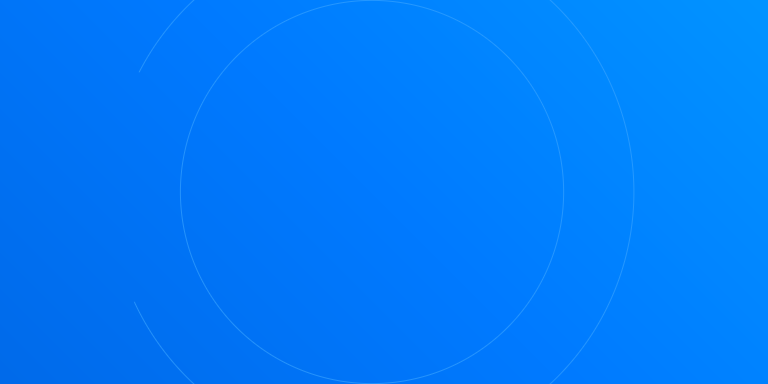
Give the GLSL for this background, as a Shadertoy shader.

```glsl
// Diagonal blue gradient with a thin full ring and a larger open ring.

const vec3 DEEP_BLUE   = vec3(0.000, 0.415, 0.915);
const vec3 PURE_BLUE   = vec3(0.000, 0.478, 1.000);
const vec3 BRIGHT_BLUE = vec3(0.005, 0.578, 1.000);
const vec3 LINE_BLUE   = vec3(0.220, 0.640, 1.000);

// Three-stop colour ramp, with the middle stop at one half.
vec3 blueRamp(float t) {
    vec3 lower = mix(DEEP_BLUE, PURE_BLUE, clamp(t * 2.0, 0.0, 1.0));
    return mix(lower, BRIGHT_BLUE, clamp(t * 2.0 - 1.0, 0.0, 1.0));
}

// Coverage of a circular stroke.
float ring(vec2 p, float radius, float width, float pixel) {
    float d = abs(length(p) - radius) - 0.5 * width;
    return clamp(0.5 - d / pixel, 0.0, 1.0) * min(1.0, width / pixel);
}

// Mask that is zero inside a wedge around the gap direction.
float openGap(vec2 p, float direction, float halfAngle, float pixel) {
    vec2 axis = vec2(cos(direction), sin(direction));
    float across = abs(axis.x * p.y - axis.y * p.x);
    float angle = atan(across, dot(axis, p));
    float d = (angle - halfAngle) * length(p);
    return smoothstep(-pixel, pixel, d);
}

void mainImage(out vec4 fragColor, in vec2 fragCoord) {
    // Height spans 0 to 1, so the rings stay round.
    vec2 uv = fragCoord / iResolution.y;
    float aspect = iResolution.x / iResolution.y;
    float pixel = 1.0 / iResolution.y;

    // Background running from lower left to upper right.
    vec3 color = blueRamp((uv.x + uv.y) / (aspect + 1.0));

    // Concentric rings; the outer one is open on its left side.
    vec2 p = uv - vec2(0.4844 * aspect, 0.5);
    float lineWidth = 0.0026;
    float inner = ring(p, 0.499, lineWidth, pixel);
    float outer = ring(p, 0.682, lineWidth, pixel)
                * openGap(p, radians(178.8), radians(26.0), pixel);
    color = mix(color, LINE_BLUE, 0.65 * max(inner, outer));

    fragColor = vec4(color, 1.0);
}
```
